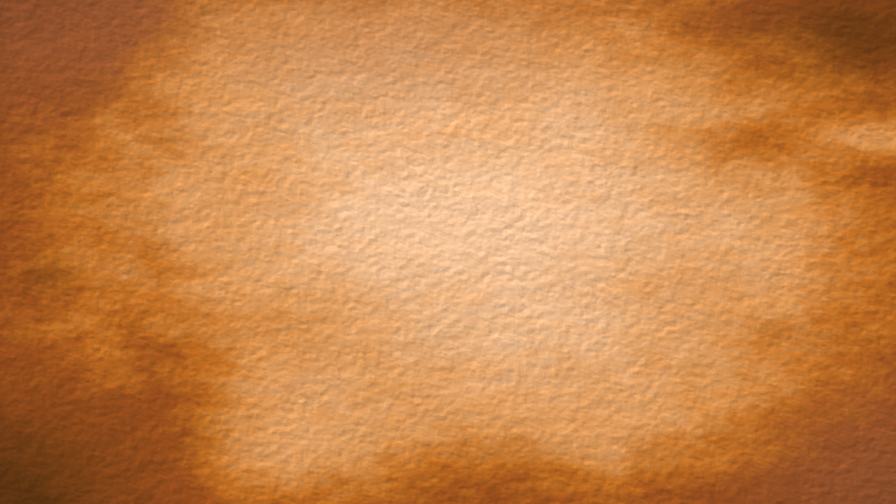
This background is drawn by a Shadertoy shader. Its source:

```glsl
const vec3 CREAM = vec3(0.92, 0.73, 0.56);
const vec3 PEACH = vec3(0.85, 0.58, 0.33);
const vec3 AMBER = vec3(0.74, 0.42, 0.13);
const vec3 RUST  = vec3(0.59, 0.30, 0.11);
const vec3 UMBER = vec3(0.43, 0.22, 0.09);
const vec3 ROSE  = vec3(0.58, 0.33, 0.20);
const vec3 MOSS  = vec3(0.30, 0.18, 0.05);

vec3 hash3(vec2 cell) {
    vec3 q = fract(cell.xyx * vec3(0.1031, 0.1030, 0.0973));
    q += dot(q, q.yxz + 33.33);
    return fract((q.xxy + q.yzz) * q.zyx);
}

// Smooth cellular noise: each jittered cell point spreads its own value
float cellNoise(vec2 p, float sharpness) {
    vec2 base = floor(p);
    vec2 local = p - base;
    float total = 0.0, weight = 0.0;
    for (int j = -1; j <= 1; j++) {
        for (int i = -1; i <= 1; i++) {
            vec2 offset = vec2(i, j);
            vec3 h = hash3(base + offset);
            vec2 d = offset + h.xy - local;
            float w = exp(-sharpness * dot(d, d));
            total += w * h.z;
            weight += w;
        }
    }
    return total / weight;
}

// Layered cellular noise, centred on zero
float layers(vec2 p, int octaves, float gain) {
    float sum = 0.0, amplitude = 0.5;
    for (int i = 0; i < octaves; i++) {
        sum += amplitude * (cellNoise(p, 5.0) - 0.5);
        p = mat2(0.98, 0.17, -0.17, 0.98) * p * 2.05 + 17.3;
        amplitude *= gain;
    }
    return sum;
}

float blob(vec2 p, vec2 centre, vec2 radius) {
    vec2 d = (p - centre) / radius;
    return exp(-dot(d, d));
}

// Slope of fine grain along the light direction
float emboss(vec2 p, float scale) {
    vec2 q = p * vec2(0.7, 1.0) * scale;
    return cellNoise(q, 8.0) - cellNoise(q + vec2(0.4, -0.7), 8.0);
}

vec3 toneRamp(float d) {
    vec3 c = mix(CREAM, PEACH, smoothstep(0.12, 0.68, d));
    c = mix(c, AMBER, smoothstep(0.58, 0.90, d));
    c = mix(c, RUST, smoothstep(0.82, 1.06, d));
    return mix(c, UMBER, smoothstep(1.04, 1.42, d));
}

void mainImage(out vec4 fragColor, in vec2 fragCoord) {
    vec2 uv = fragCoord / iResolution.xy;
    vec2 p = fragCoord / iResolution.y;

    // Broad blotches, ragged mottling and thin smears
    float clouds = layers(p * vec2(3.0, 6.5) + 4.0, 3, 0.6);
    float mottle = layers(p * vec2(12.0, 24.0) + 31.0, 4, 0.8);
    float streaks = layers(p * vec2(9.0, 48.0) + 51.0, 3, 0.8);

    // Oval falloff, stained unevenly
    float d = 0.95 * length((uv - vec2(0.53, 0.54)) / vec2(0.49, 0.56));
    d += 0.28 * clouds + 0.20 * mottle + 0.10 * streaks;
    d += 0.24 * blob(uv, vec2(0.81, 0.71), vec2(0.08, 0.06));
    d += 0.14 * blob(uv, vec2(0.19, 0.20), vec2(0.07, 0.16));
    d += 0.12 * blob(uv, vec2(0.55, 0.06), vec2(0.07, 0.07));
    d += 0.10 * blob(uv, vec2(0.72, 0.43), vec2(0.10, 0.06));
    d += 0.10 * blob(uv, vec2(0.34, 0.38), vec2(0.12, 0.08));
    d -= 0.26 * blob(uv, vec2(0.31, 0.10), vec2(0.11, 0.11));
    d -= 0.26 * blob(uv, vec2(0.36, 0.88), vec2(0.14, 0.13));
    d -= 0.22 * blob(uv, vec2(0.74, 0.17), vec2(0.18, 0.13));
    d -= 0.12 * blob(uv, vec2(0.80, 0.50), vec2(0.12, 0.12));
    d -= 0.32 * blob(uv, vec2(0.98, 0.73), vec2(0.08, 0.04));
    vec3 color = toneRamp(max(d, 0.0));

    // Rosy upper band and corners
    float rim = smoothstep(0.65, 1.05, d);
    float rosy = blob(uv, vec2(0.08, 0.98), vec2(0.22, 0.25))
               + blob(uv, vec2(0.98, 0.05), vec2(0.14, 0.18))
               + 0.7 * blob(uv, vec2(0.50, 1.02), vec2(0.35, 0.16));
    color = mix(color, ROSE, 0.65 * rim * min(rosy, 1.0));

    // Muted light along the upper middle
    float haze = blob(uv, vec2(0.42, 0.93), vec2(0.22, 0.13));
    color = mix(color, vec3(0.74, 0.49, 0.30), 0.55 * haze);

    // Dark corner stains
    float stain = blob(uv, vec2(0.02, 0.03), vec2(0.10, 0.13))
                + 0.7 * blob(uv, vec2(0.99, 0.94), vec2(0.12, 0.09))
                + 0.4 * blob(uv, vec2(0.05, 0.45), vec2(0.03, 0.03));
    color = mix(color, MOSS, clamp(stain * (0.75 + clouds), 0.0, 0.8));

    // Central glow
    color += 0.04 * blob(uv, vec2(0.53, 0.64), vec2(0.17, 0.24));

    // Paper grain and fibres
    float grain = emboss(p, 95.0) + 0.8 * emboss(p + 9.0, 165.0);
    color *= 1.0 + 0.10 * grain + 0.09 * streaks;
    fragColor = vec4(clamp(color, 0.0, 1.0), 1.0);
}
```
